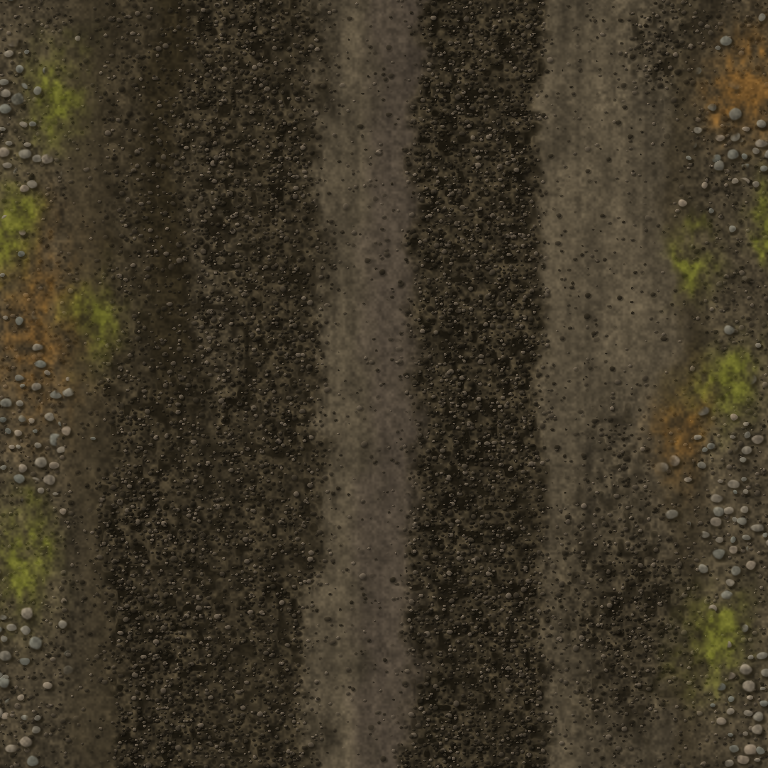
Write a three.js fragment shader that draws this texture.

```glsl
// A worn gravel road seen from above: vertical wheel tracks of packed soil,
// rough dark gravel between them, and stony, mossy verges on both sides.
// Bands and soft blobs steer layers of value noise and lit, hashed pebbles.
#define GRIT_SCALE 150.0
#define GRIT_CONTRAST 0.85
#define PEBBLE_SCALE 105.0
#define STONE_SCALE 52.0
#define RUT_LINES 170.0
#define EDGE_WOBBLE 0.045
#define DARK_SOIL vec3(0.105, 0.088, 0.052)
#define MID_SOIL vec3(0.245, 0.213, 0.155)
#define PALE_SOIL vec3(0.335, 0.298, 0.235)
#define STONE vec3(0.49, 0.435, 0.365)
#define MOSS vec3(0.33, 0.335, 0.12)
#define RUST vec3(0.39, 0.27, 0.12)
varying vec2 vUv;

vec2 hash(vec2 p) {
  vec3 q = fract(p.xyx * vec3(0.1031, 0.1030, 0.0973));
  q += dot(q, q.yzx + 33.33);
  return fract((q.xx + q.yz) * q.zy);
}
float noise(vec2 p) {
  vec2 i = floor(p), f = fract(p), e = vec2(0.0, 1.0);
  f = f * f * (3.0 - 2.0 * f);
  return mix(mix(hash(i).x, hash(i + e.yx).x, f.x),
             mix(hash(i + e).x, hash(i + e.yy).x, f.x), f.y);
}
float fbm(vec2 p) {
  float sum = 0.0, gain = 0.533;
  for (int i = 0; i < 4; i++) {
    sum += gain * noise(p);
    p = p * 2.03 + 17.3;
    gain *= 0.5;
  }
  return sum;
}
float band(float x, float a, float b, float soft) {
  return smoothstep(a - soft, a + soft, x) - smoothstep(b - soft, b + soft, x);
}
float blob(vec2 p, float x, float y, float w, float h) {
  vec2 d = (p - vec2(x, y)) / vec2(w, h);
  return exp(-dot(d, d));
}
// x: cover, y: lit side, z: shadow, w: random tone
vec4 pebbles(vec2 p, float density) {
  vec4 res = vec4(0.0);
  vec2 bend = 0.12 * (vec2(noise(p * 2.3), noise(p * 2.3 + 9.0)) - 0.5);
  for (int k = 0; k < 9; k++) {
    vec2 cell = floor(p) + vec2(mod(float(k), 3.0), floor(float(k) / 3.0 + 0.01)) - 1.0;
    vec2 kind = hash(cell + 71.0);
    float r = mix(0.2, 0.52, kind.y);
    vec2 d = p - cell - 0.15 - 0.7 * hash(cell) + bend;
    d.y *= 1.0 + 0.5 * fract(kind.x * 37.0);
    float present = smoothstep(0.0, 0.08, density - kind.x);
    float cover = present * (1.0 - smoothstep(r * 0.65, r, length(d)));
    float shade = 1.0 - smoothstep(r * 0.6, r * 1.35, length(d + vec2(-0.13, 0.18)));
    res.z = max(res.z, present * shade);
    if (cover > res.x)
      res.xyw = vec3(cover, dot(d / r, vec2(-0.5, 0.75)), fract(kind.y * 53.0));
  }
  return res;
}

void main() {
  vec2 uv = vUv;
  float clump = fbm(uv * vec2(30.0, 22.0));
  float wobble = EDGE_WOBBLE * (fbm(uv * vec2(9.0, 5.0) + 3.0) - 0.5);
  vec2 p = uv + vec2(wobble, 0.0) + vec2(0.05, 0.08) * (clump - 0.5);
  float x = p.x;
  // Zones: packed tracks, loose gravel, dark rut, verges
  float bare = blob(p, 0.81, 0.19, 0.075, 0.15);
  float track = band(x, 0.405, 0.535, 0.018) + band(x, 0.70, 0.875, 0.015) * (1.0 - 0.7 * bare);
  float gravel = band(x, 0.26, 0.41, 0.025) * 0.75 + band(x, 0.54, 0.70, 0.02)
    + band(x, 0.14, 0.26, 0.02) * mix(0.95, 0.35, smoothstep(0.3, 0.62, uv.y))
    + bare + 0.8 * blob(p, 0.86, 0.95, 0.035, 0.08) + 0.4 * blob(p, 0.82, 0.43, 0.035, 0.05);
  gravel = clamp(gravel * (0.45 + 1.1 * clump), 0.0, 1.0);
  float rut = band(x, 0.195, 0.245, 0.015) * smoothstep(0.35, 0.6, uv.y);
  float verge = 1.0 - band(x, 0.10, 0.905, 0.035);
  // Packed soil with lengthwise scraping
  float lines = noise(vec2(uv.x * RUT_LINES, uv.y * 5.0)) - 0.5;
  float streak = noise(vec2(uv.x * 42.0, uv.y * 3.0)) - 0.5;
  vec3 col = mix(MID_SOIL, PALE_SOIL, clamp(track * 0.85 + verge * 0.4, 0.0, 1.0));
  col = mix(col, PALE_SOIL, 0.5 * blob(p, 0.28, 0.64, 0.025, 0.16));
  col *= 1.0 + 0.14 * lines * (0.4 + track) + 0.22 * streak + 0.5 * (clump - 0.5);
  col = mix(col, vec3(0.285, 0.245, 0.215), 0.5 * band(x, 0.475, 0.54, 0.02));
  col = mix(mix(col, DARK_SOIL * 1.5, 0.65 * rut), MID_SOIL * 0.8, 0.5 * gravel);
  // Fine grit and dark hollows
  float grit = noise(uv * GRIT_SCALE) * 0.55 + noise(uv * GRIT_SCALE * 2.1 + 5.0) * 0.45;
  col *= 1.0 + GRIT_CONTRAST * (grit - 0.5) * (0.55 + gravel + 0.4 * verge);
  float hollow = smoothstep(0.5, 0.72, noise(uv * 115.0 + 40.0) * 0.7 + grit * 0.3);
  col = mix(col, DARK_SOIL * 0.7, hollow * (0.08 + 0.75 * gravel));
  // Loose pebbles in two sizes
  for (int k = 0; k < 2; k++) {
    float size = PEBBLE_SCALE * (1.0 + 0.65 * float(k));
    vec4 s = pebbles(uv * size + 31.0 * float(k), 0.10 + 0.5 * gravel + 0.15 * verge);
    col = mix(col, DARK_SOIL * 0.55, s.z * (0.4 + 0.3 * gravel));
    vec3 tone = mix(MID_SOIL * 0.6, STONE * 0.85, s.w * s.w);
    col = mix(col, tone * (1.0 + 0.65 * s.y), s.x * 0.8);
  }
  // Moss and dry plants on the verges
  float moss = blob(p, 0.075, 0.875, 0.035, 0.05) + blob(p, 0.01, 0.71, 0.025, 0.06)
    + blob(p, 0.125, 0.59, 0.035, 0.04) + blob(p, 0.02, 0.27, 0.035, 0.06)
    + blob(p, 0.90, 0.66, 0.025, 0.035) + blob(p, 0.99, 0.72, 0.02, 0.05)
    + blob(p, 0.95, 0.50, 0.04, 0.045) + blob(p, 0.93, 0.17, 0.045, 0.05);
  float rust = blob(p, 0.97, 0.89, 0.04, 0.06) + 0.6 * blob(p, 0.05, 0.58, 0.06, 0.12)
    + 0.6 * blob(p, 0.90, 0.44, 0.03, 0.06);
  float tuft = 0.2 + 0.65 * noise(uv * vec2(120.0, 75.0)) + 0.5 * grit;
  col = mix(col, RUST * (0.4 + tuft), clamp(rust * tuft, 0.0, 0.7));
  col = mix(col, MOSS * (0.4 + tuft), clamp(moss * tuft, 0.0, 0.75));
  // Larger pale stones, sparse where plants grow
  float rocky = blob(p, 0.015, 0.84, 0.05, 0.12) + blob(p, 0.035, 0.43, 0.06, 0.10)
    + blob(p, 0.0, 0.12, 0.035, 0.12) + blob(p, 0.98, 0.79, 0.06, 0.06)
    + blob(p, 0.96, 0.35, 0.05, 0.11) + blob(p, 0.985, 0.07, 0.05, 0.13);
  vec4 r = pebbles(uv * STONE_SCALE, clamp(0.16 * verge + 0.9 * rocky - 0.35 * moss, 0.0, 1.0));
  vec3 rock = mix(STONE, vec3(0.39, 0.39, 0.35), r.w) * (0.75 + 0.5 * grit);
  col = mix(mix(col, DARK_SOIL, 0.6 * r.z), rock * (1.0 + 0.35 * r.y), 0.9 * r.x);
  gl_FragColor = vec4(clamp(col, 0.0, 1.0), 1.0);
}
```
